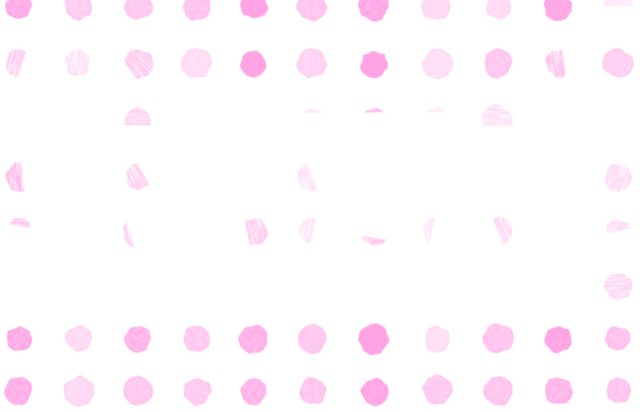
Give the GLSL for this pattern, as a Shadertoy shader.

```glsl
// Rows of pink watercolour dabs on white paper: an 11 by 8 grid of hashed,
// faceted blobs. The middle rows are rubbed away, leaving pale streaked scraps
// cut by straight edges; gradient noise supplies the wobble and pigment.

const int COLUMNS = 11;
const int ROWS = 8;
const vec2 FIRST_DAB = vec2(0.0465, 0.0505);  // lower left centre, canvas heights
const vec2 PITCH = vec2(0.1453, 0.1335);
const vec2 SAG = vec2(0.015, 0.014);          // drift of the grid near its middle
const float RADIUS_MIN = 0.0315;
const float RADIUS_RANGE = 0.007;
const int FACETS = 8;
const float WOBBLE = 0.0025;
const float EDGE_SOFTNESS = 0.0012;
const vec3 PAPER = vec3(1.0);
const vec3 PINK = vec3(1.0, 0.64, 0.895);
const float WORN_TONE = 0.62;
const float TAU = 6.2831853;

// Pigment strength and resistance to rubbing per column; rubbing per row.
const float COLUMN_TONE[COLUMNS] = float[](0.9, 0.5, 0.65, 0.5, 0.9, 0.55, 0.95, 0.45, 0.55, 0.85, 0.5);
const float COLUMN_HOLD[COLUMNS] = float[](0.65, 0.0, 0.8, 0.0, 0.3, 0.8, 0.6, 0.6, 0.6, 0.25, 1.0);
const float ROW_RUB[ROWS] = float[](-1.0, -1.0, 0.9, 0.28, 0.62, 0.5, -1.0, -1.0);
const int FRAYED_ROW = 5;                     // loses both ends, cut level

float hash(ivec2 cell, int salt) {
    uint h = uint(cell.x) * 374761393u + uint(cell.y) * 668265263u + uint(salt) * 2246822519u;
    h = (h ^ (h >> 15)) * 2246822519u;
    h = (h ^ (h >> 13)) * 3266489917u;
    h ^= h >> 16;
    return float(h >> 8) / 16777216.0;
}

vec2 direction(float angle) {
    return vec2(cos(angle), sin(angle));
}

float cornerSlope(ivec2 corner, vec2 offset) {
    return dot(direction(TAU * hash(corner, 91)), offset);
}

float gradientNoise(vec2 p) {
    ivec2 c = ivec2(floor(p));
    vec2 f = fract(p);
    vec2 u = f * f * f * (f * (f * 6.0 - 15.0) + 10.0);
    float low = mix(cornerSlope(c, f), cornerSlope(c + ivec2(1, 0), f - vec2(1, 0)), u.x);
    float high = mix(cornerSlope(c + ivec2(0, 1), f - vec2(0, 1)),
                     cornerSlope(c + ivec2(1, 1), f - vec2(1, 1)), u.x);
    return mix(low, high, u.y);
}

// Signed distance to a disc trimmed by unevenly placed facets.
float dabDistance(vec2 q, ivec2 cell, float radius) {
    float d = length(q) - radius;
    for (int i = 0; i < FACETS; i++) {
        float angle = TAU * (float(i) + 0.7 * hash(cell, 10 + i)) / float(FACETS);
        d = max(d, dot(q, direction(angle)) - radius * mix(0.84, 1.04, hash(cell, 30 + i)));
    }
    return d;
}

// Centre of a dab, with the shared drift and a little jitter.
vec2 dabCentre(ivec2 cell) {
    vec2 g = vec2(cell);
    float across = (g.x - 4.9) / 1.8;
    vec2 drift = vec2(exp(-across * across), sin(0.5 * TAU * g.y / float(ROWS - 1)));
    vec2 jitter = vec2(hash(cell, 1), hash(cell, 2)) - 0.5;
    return FIRST_DAB + g * PITCH - SAG * drift + 0.004 * jitter;
}

// Pigment coverage of one dab at point p.
float dabInk(vec2 p, ivec2 cell, float pixel) {
    bool rubbed = ROW_RUB[cell.y] > 0.0;
    bool atEnd = cell.x == 0 || cell.x == COLUMNS - 1;
    if (COLUMN_HOLD[cell.x] < ROW_RUB[cell.y] || (cell.y == FRAYED_ROW && atEnd)) return 0.0;

    vec2 q = p - dabCentre(cell);
    float radius = RADIUS_MIN + RADIUS_RANGE * hash(cell, 3);
    vec2 warp = vec2(gradientNoise(p * 65.0), gradientNoise(p * 65.0 + 37.0));
    float d = dabDistance(q + WOBBLE * warp, cell, radius);

    // Straight cuts: loose scraps in rubbed rows, a few strays beside them.
    bool stray = cell.y == ROWS - 2 && (cell.x < 3 || cell.x == COLUMNS - 2);
    bool topCorner = cell.y == ROWS - 1 && cell.x == COLUMNS - 1;
    bool level = cell.y == FRAYED_ROW || topCorner;
    vec2 cutNormal = level ? vec2(0.0, -1.0) : direction(TAU * hash(cell, 4));
    float reach = mix(-0.55, 0.95, hash(cell, 5));
    if (level) reach = cell.x > 4 && cell.x < 8 ? -0.62 : 0.35;
    if (topCorner) reach = 0.0;
    float cut = dot(q, cutNormal) - radius * reach;
    bool worn = rubbed || stray || topCorner;
    if (worn) d = max(d, cut);

    // Mottled wash with a faint rim, plus dry streaks along the cut.
    float tone = COLUMN_TONE[cell.x] + 0.35 * (hash(cell, 6) - 0.5);
    tone *= 1.0 + 0.22 * gradientNoise(p * 80.0) + 0.12 * gradientNoise(p * 210.0);
    tone += 0.08 * smoothstep(-0.007, -0.001, d);
    if (worn) {
        vec2 along = vec2(-cutNormal.y, cutNormal.x);
        float streak = gradientNoise(vec2(dot(q, along) * 22.0, cut * 190.0) + 5.0 * vec2(cell));
        tone *= WORN_TONE * mix(0.55, 1.1, smoothstep(-0.35, 0.2, streak));
    }
    float blur = EDGE_SOFTNESS + 0.7 * pixel;
    return clamp(tone, 0.0, 1.0) * (1.0 - smoothstep(-blur, blur, d));
}

void mainImage(out vec4 fragColor, in vec2 fragCoord) {
    vec2 p = fragCoord / iResolution.y;
    ivec2 nearest = ivec2(floor((p - FIRST_DAB) / PITCH + 0.5));
    ivec2 cell = clamp(nearest, ivec2(0), ivec2(COLUMNS - 1, ROWS - 1));
    float ink = dabInk(p, cell, 1.0 / iResolution.y);
    fragColor = vec4(mix(PAPER, PINK, ink), 1.0);
}
```
